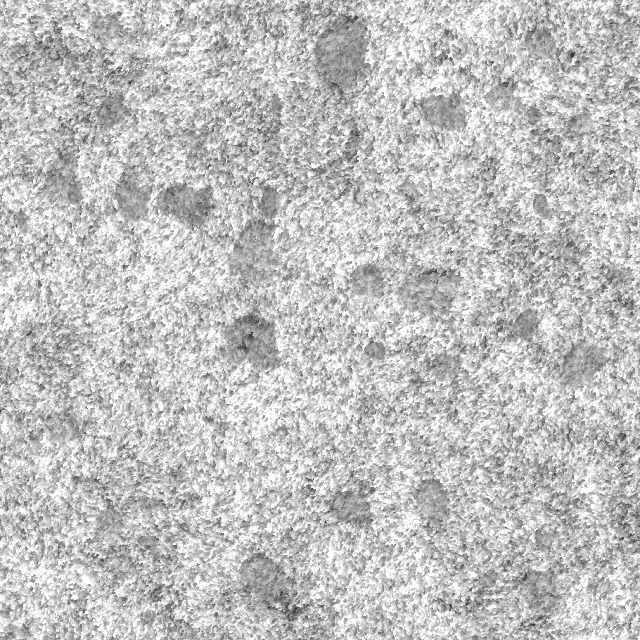
Write a Shadertoy shader that draws this texture.

```glsl
// Pale grey weathered stone: fine slanted grains, soft stains, shallow dark pits and hairline cracks.

const float STONE_GREY = 0.77;
const float PIT_GREY = 0.57;

vec2 hash2(vec2 p) {
    vec3 q = fract(p.xyx * vec3(0.1031, 0.1030, 0.0973));
    q += dot(q, q.yzx + 33.33);
    return fract((q.xx + q.yz) * q.zy);
}

vec2 rotate(vec2 p, float angle) {
    float c = cos(angle), s = sin(angle);
    return vec2(c * p.x + s * p.y, c * p.y - s * p.x);
}

// Smooth cellular noise, centred on zero: every cell is a slanted fleck with its own tone.
float flecks(vec2 p, float lean, float stretch, float crispness) {
    vec2 cell = floor(p);
    float tone = 0.0, total = 1e-5;
    for (int y = -1; y <= 1; y++)
    for (int x = -1; x <= 1; x++) {
        vec2 id = cell + vec2(x, y);
        vec2 offset = p - id - hash2(id);
        vec2 look = hash2(id + 57.3);
        vec2 local = rotate(offset, lean + 1.2 * (look.y - 0.5));
        local *= vec2(1.0 / stretch, stretch);
        float window = max(0.0, 1.0 - dot(offset, offset));
        float weight = window * window * exp(-crispness * dot(local, local));
        tone += weight * (look.x - 0.5);
        total += weight;
    }
    return tone / total;
}

// Scattered hollows: x is the depth, y the shadow under the upper left rim.
vec2 pits(vec2 p, float share) {
    vec2 cell = floor(p), result = vec2(0.0);
    for (int y = -1; y <= 1; y++)
    for (int x = -1; x <= 1; x++) {
        vec2 id = cell + vec2(x, y);
        vec2 shape = hash2(id + 11.7);
        vec2 kind = hash2(id + 83.1);
        vec2 offset = p - id - 0.2 - 0.6 * hash2(id);
        vec2 local = rotate(offset, 3.0 * shape.y) * vec2(0.8, 1.15);
        float reach = length(local) / mix(0.17, 0.38, shape.x * shape.x);
        float facing = dot(offset, vec2(-0.6, 0.8)) / (length(offset) + 0.01);
        // The upper left edge is sharp, the lower right one fades out
        float softness = mix(0.05, 0.35, kind.y * (0.5 - 0.5 * facing));
        float depth = 1.0 - smoothstep(1.0 - softness, 1.0 + softness, reach);
        depth *= step(kind.x, share) * mix(1.0, 0.6, kind.y);
        float rim = smoothstep(0.6, 0.97, reach) * smoothstep(0.0, 0.9, facing);
        result = max(result, depth * vec2(1.0, rim));
    }
    return result;
}

// Hairline along the zero contour of a noise value.
float hairline(float value, float width) {
    return 1.0 - smoothstep(0.3 * width, width, abs(value));
}

void mainImage(out vec4 fragColor, in vec2 fragCoord) {
    vec2 uv = fragCoord / iResolution.y;

    // Broad stains, which also steer the direction of the grain
    float stain = flecks(uv * 6.0 + 3.0, 0.6, 1.1, 6.0);
    float blotch = flecks(uv * 19.0 + 40.0, 0.6, 1.2, 7.0);
    float clump = flecks(uv * 50.0 + 90.0, 0.6, 1.3, 8.0);
    float lean = 0.3 + 1.1 * smoothstep(-0.2, 0.2, stain) - 0.9 * smoothstep(-0.1, 0.3, blotch);

    // Fine grain in three sizes, the larger bent by the smaller
    float dust = flecks(uv * 370.0 + 51.0, lean, 1.2, 9.0);
    float grit = flecks(uv * 235.0 + 21.0 + 0.5 * dust, lean + 0.4, 1.4, 9.0);
    float grain = flecks(uv * 125.0 + 7.0 + 0.6 * vec2(grit, dust), lean, 1.6, 9.0);
    float fine = 0.27 * grain + 0.37 * grit + 0.26 * dust;

    // Pits with ragged outlines
    vec2 ragged = uv + 0.015 * vec2(blotch, -stain) + 0.009 * vec2(clump, blotch) + 0.004 * grain;
    vec2 hollow = max(pits(ragged * 8.0 + 5.0, 0.36), pits(ragged * 15.0 + 31.0, 0.13));

    // Short cracks, gathered in the darker stains and the pits
    float crackField = flecks(uv * 24.0 + 0.6 * clump + 63.0, 0.5, 1.35, 8.0);
    float crackZone = smoothstep(0.06, 0.24, -blotch - 0.5 * stain + 0.2 * hollow.x);
    float crack = hairline(crackField + 0.1 * grain, 0.04) * crackZone;

    // Compose the tones
    float surface = STONE_GREY + 0.09 * stain + 0.11 * blotch + 0.14 * clump + fine;
    float floorTone = PIT_GREY + 0.08 * clump + 0.08 * blotch + 0.45 * fine;
    float grey = mix(surface, floorTone, 0.9 * hollow.x);
    grey -= 0.1 * hollow.y + 0.17 * crack;
    fragColor = vec4(vec3(clamp(grey, 0.2, 0.99)), 1.0);
}
```
